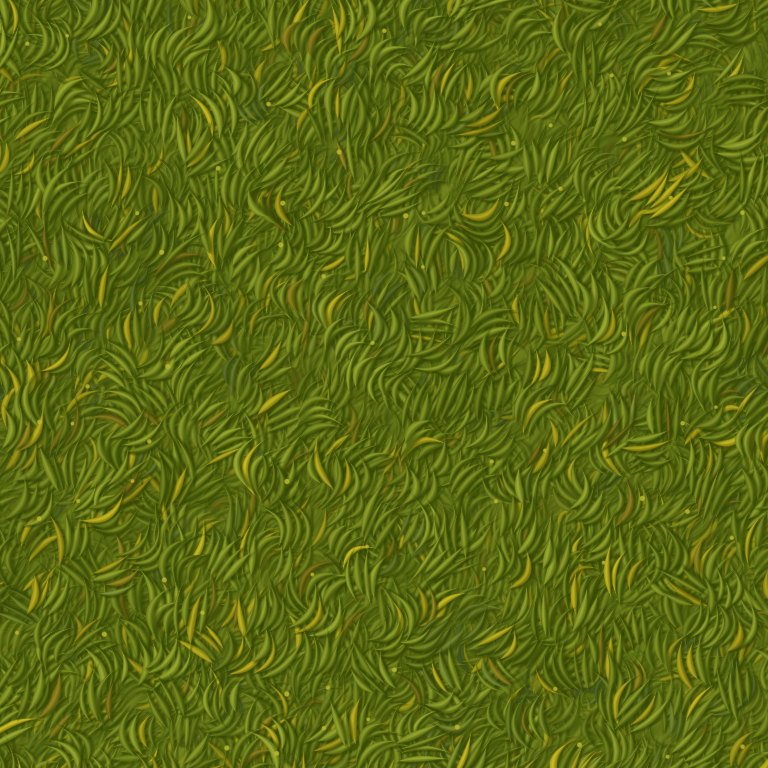
This texture is drawn by a Shadertoy shader. Its source:

```glsl
// Painted meadow: tufts of curved, tapering grass blades over a streaky ground.
// Six jittered grids are painted back to front, from fine faint strokes to bold
// blades with a soft shadow, a lit ridge and occasional yellow or blue tints.

const vec3 DARK_GRASS = vec3(0.26, 0.33, 0.03);
const vec3 LIGHT_GRASS = vec3(0.63, 0.69, 0.20);
const vec3 STRAW = vec3(0.74, 0.64, 0.08);
const vec3 RUST = vec3(0.50, 0.36, 0.06);
const vec3 BLUE_SHADE = vec3(0.17, 0.27, 0.22);
const int LAYERS = 6;
const int BLADES = 4;

vec3 hash3(vec3 p) {
    p = fract(p * vec3(0.1031, 0.1030, 0.0973));
    p += dot(p, p.yxz + 33.33);
    return fract((p.xxy + p.yxx) * p.zyx);
}

float noise(vec2 p, float seed) {
    vec2 i = floor(p), f = fract(p);
    f = f * f * (3.0 - 2.0 * f);
    float a = hash3(vec3(i, seed)).x;
    float b = hash3(vec3(i + vec2(1, 0), seed)).x;
    float c = hash3(vec3(i + vec2(0, 1), seed)).x;
    float d = hash3(vec3(i + vec2(1, 1), seed)).x;
    return mix(mix(a, b, f.x), mix(c, d, f.x), f.y);
}

// Coordinates along and across a stroke that points at the given angle.
vec2 alongAcross(vec2 p, float angle) {
    float c = cos(angle), s = sin(angle);
    return vec2(c * p.x + s * p.y, c * p.y - s * p.x);
}

vec3 grassColor(float tone) {
    return max(mix(DARK_GRASS, LIGHT_GRASS, tone), 0.0);
}

// Paints one blade; tint.a is the amount of tint, boldness runs from 0 to 1.
vec3 paintBlade(vec3 under, vec2 q, vec2 halfSize, float bend, float tone,
                vec4 tint, float boldness, float edge) {
    float u = q.x / halfSize.x;
    float slope = 2.0 * bend * u;
    float y = (q.y - bend * halfSize.x * (u * u - 0.4)) / sqrt(1.0 + slope * slope);
    float width = halfSize.y * (1.0 - u * u) * (1.0 - 0.35 * clamp(u, -1.0, 1.0));

    // Soft shadow falling to the lower side
    float shadowDist = abs(y + 0.55 * halfSize.y) - 1.25 * width;
    float shadow = smoothstep(0.5 * halfSize.y + edge, -0.5 * halfSize.y, shadowDist);
    vec3 color = mix(under, grassColor(-0.16), shadow * mix(0.22, 0.66, boldness));

    // Body with a lit ridge and a darker lower flank
    float v = y / max(width, 0.0004);
    float ridge = exp(-5.0 * (v - 0.2) * (v - 0.2)) * (1.0 - 0.6 * u * u);
    float flank = smoothstep(0.0, -1.0, v);
    float shade = tone + mix(0.10, 0.30, boldness) * (ridge - flank) - 0.10 * u * u;
    vec3 body = mix(grassColor(shade), tint.rgb * (0.72 + 0.55 * shade), tint.a);
    float cover = smoothstep(edge, -edge, abs(y) - width);
    return mix(color, body, cover * mix(0.62, 0.95, boldness));
}

// Paints the tuft of one grid cell: nearly parallel blades sharing one bend.
vec3 paintTuft(vec3 color, vec2 p, vec2 cell, float size, float layer, float boldness, float edge) {
    vec3 place = hash3(vec3(cell, layer * 19.0 + 3.0));
    vec2 center = (cell + place.xy) * size;
    vec2 rel = p - center;
    if (dot(rel, rel) > size * size || place.z > 0.92) return color;

    vec3 style = hash3(vec3(cell, layer * 19.0 + 4.0));
    float flow = noise(center * 7.0, 2.0) - 0.5;
    float angle = 1.0 + 1.1 * flow + 1.15 * (style.x - 0.5);
    angle += style.z > 0.84 ? 0.9 : 0.0;
    float bend = (style.y - 0.5) * 1.05;
    float blue = smoothstep(0.72, 0.86, noise(center * 9.0, 8.0)) * (1.0 - 0.75 * boldness);

    for (int b = 0; b < BLADES; b++) {
        float rank = float(b) - 0.5 * float(BLADES - 1);
        vec3 r = hash3(vec3(cell, layer * 19.0 + 5.0 + float(b)));
        vec3 s = hash3(vec3(cell, layer * 19.0 + 11.0 + float(b)));
        vec2 q = alongAcross(rel, angle);
        q -= size * vec2(0.28 * (r.x - 0.5), 0.19 * rank);
        q = alongAcross(q, 0.10 * rank + 0.3 * (s.x - 0.5));
        vec2 halfSize = size * vec2(mix(0.34, 0.60, r.y), mix(0.045, 0.085, r.z));
        float tone = mix(0.36, 0.44, boldness) + 0.42 * (s.y - 0.5) + 0.16 * (place.z - 0.45);
        vec4 tint = vec4(BLUE_SHADE, 0.75 * blue * step(0.4, s.z));
        if (s.z > 0.91) tint = vec4(STRAW, 0.65);
        else if (s.z < 0.04) tint = vec4(RUST, 0.50);
        color = paintBlade(color, q, halfSize, bend + 0.3 * (s.x - 0.5), tone, tint, boldness, edge);
    }
    return color;
}

// Scattered pale seeds.
vec3 paintSeeds(vec3 color, vec2 p, float edge) {
    vec2 cell = floor(p * 13.0);
    vec3 r = hash3(vec3(cell, 151.0));
    vec2 center = (cell + 0.1 + 0.8 * r.xy) / 13.0;
    float dot_ = smoothstep(edge, -edge, length(p - center) - mix(0.0022, 0.0034, r.x));
    return mix(color, vec3(0.74, 0.72, 0.18), 0.85 * dot_ * step(0.6, r.z));
}

void mainImage(out vec4 fragColor, in vec2 fragCoord) {
    vec2 uv = fragCoord / iResolution.y;
    float edge = max(0.0011, 0.7 / iResolution.y);

    // Streaky ground
    vec2 streak = alongAcross(uv + 0.02 * noise(uv * 14.0, 5.0), 0.9);
    vec3 color = grassColor(0.10 + 0.42 * noise(streak * vec2(28.0, 190.0), 1.0));

    // Tufts, back to front
    for (int i = 0; i < LAYERS; i++) {
        float layer = float(i);
        float boldness = layer / float(LAYERS - 1);
        float size = mix(0.036, 0.059, boldness);
        vec2 p = uv + 0.37 * layer;
        vec2 home = floor(p / size);
        for (int y = 1; y >= -1; y--)
            for (int x = -1; x <= 1; x++)
                color = paintTuft(color, p, home + vec2(x, y), size, layer, boldness, edge);
    }
    fragColor = vec4(paintSeeds(color, uv, edge), 1.0);
}
```
